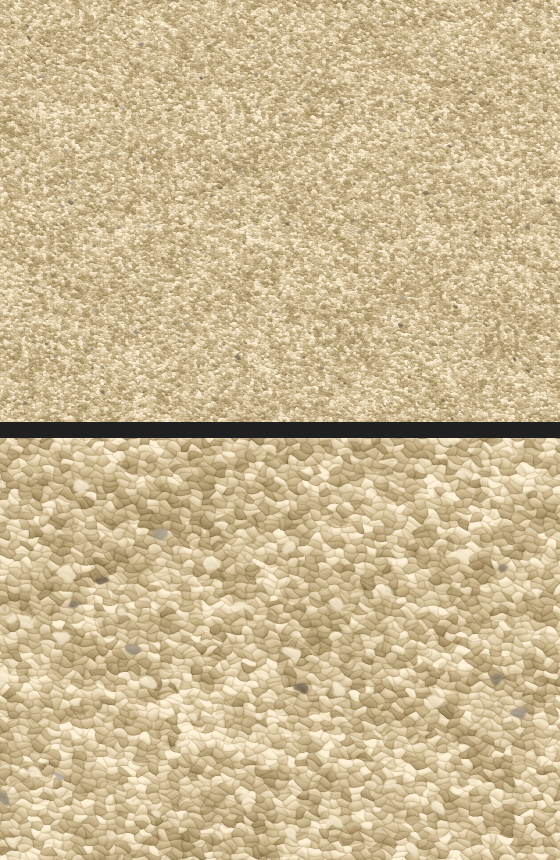
Top: the whole. Bottom: its middle third, enlarged.
Give the GLSL for this texture, as a Shadertoy shader.

```glsl
vec2 hash2(vec2 p) {
    vec3 q = fract(p.xyx * vec3(0.1031, 0.1030, 0.0973));
    q += dot(q, q.yzx + 33.33);
    return fract((q.xx + q.yz) * q.zy);
}

// Cellular grains: centre distance, gap to next grain, random id, height above centre
vec4 grains(vec2 p) {
    vec2 base = floor(p);
    float nearest = 9.0, second = 9.0, id = 0.0, rise = 0.0;
    for (int y = -1; y <= 1; y++)
    for (int x = -1; x <= 1; x++) {
        vec2 cell = base + vec2(x, y);
        vec2 away = p - cell - 0.1 - 0.8 * hash2(cell);
        float d = length(away);
        if (d < nearest) {
            second = nearest;
            nearest = d;
            id = hash2(cell + 71.0).x;
            rise = away.y;
        } else {
            second = min(second, d);
        }
    }
    return vec4(nearest, second - nearest, id, rise);
}

// Soft slanting undulations of the slab
float undulation(vec2 p) {
    return sin(dot(p, vec2(9.0, 23.0)) + 2.0 * sin(p.x * 7.0))
         + sin(dot(p, vec2(-17.0, 31.0)) + 2.0 * sin(p.y * 11.0 + 1.0))
         + sin(dot(p, vec2(38.0, 57.0)) + 1.5 * sin(p.x * 29.0));
}

vec3 sandColour(float tone) {
    vec3 shadow = vec3(0.56, 0.47, 0.30);
    vec3 sand = vec3(0.82, 0.74, 0.58);
    vec3 cream = vec3(0.95, 0.89, 0.77);
    return tone < 0.67 ? mix(shadow, sand, tone / 0.67)
                       : mix(sand, cream, (tone - 0.67) / 0.33);
}

vec3 sandstone(vec2 p) {
    // Ragged, slightly tilted grain outlines
    vec2 q = p + vec2(0.0, 0.12 * p.x);
    q += 0.0012 * sin(q.yx * vec2(410.0, 330.0) + 3.0 * sin(q * 97.0));

    vec4 fine = grains(q * vec2(118.0, 172.0));
    vec4 coarse = grains(q * vec2(60.0, 92.0) + 19.0);

    // Grain tint, light from above, dark crevices
    float tone = 0.65 + 0.64 * (fine.z - 0.5) + 0.34 * fine.w;
    tone += 0.24 * (smoothstep(0.0, 0.3, fine.y) - 0.72);
    tone += 0.30 * (coarse.z - 0.5) + 0.10 * coarse.w;
    tone += 0.025 * undulation(p);
    vec3 colour = sandColour(clamp(tone, -0.25, 1.12));

    // Scattered pale pebbles, denser towards the bottom
    vec4 pebble = grains(q * vec2(35.0, 43.0) + 47.0);
    float size = mix(0.12, 0.25, fract(pebble.z * 57.0));
    float cover = 1.0 - smoothstep(size - 0.06, size + 0.04, pebble.x);
    float pale = step(mix(0.82, 0.91, p.y), pebble.z);
    vec3 paleTint = vec3(0.96, 0.91, 0.80) + 0.25 * pebble.w;
    colour = mix(colour, paleTint, 0.85 * cover * pale);

    // Rare grey pebbles and dark specks
    vec3 greyTint = mix(vec3(0.40, 0.35, 0.27), vec3(0.70, 0.67, 0.61),
                        fract(pebble.z * 131.0));
    float grey = step(pebble.z, 0.045);
    return mix(colour, greyTint + 0.3 * pebble.w, 0.8 * cover * grey);
}

void mainImage(out vec4 fragColor, in vec2 fragCoord) {
    // Four samples per pixel smooth the grain edges
    vec3 sum = vec3(0.0);
    for (int i = 0; i < 4; i++) {
        vec2 jitter = vec2(i % 2, i / 2) * 0.5 - 0.25;
        sum += sandstone((fragCoord + jitter) / iResolution.y);
    }
    fragColor = vec4(clamp(sum / 4.0, 0.0, 1.0), 1.0);
}
```
